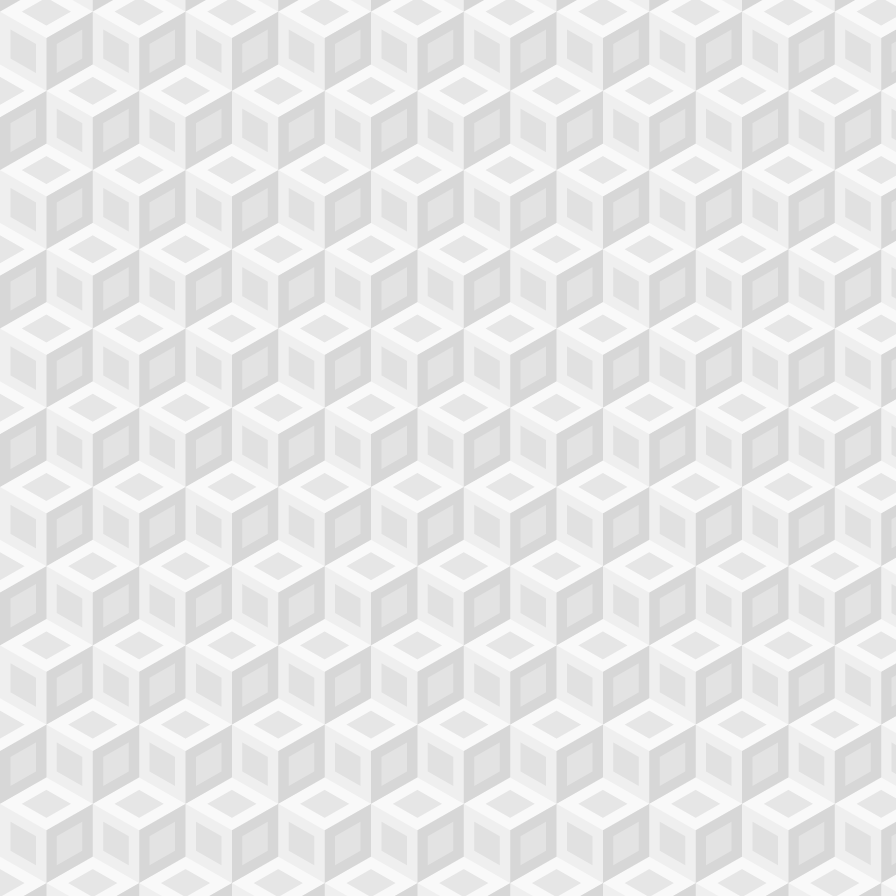
Reproduce this pattern procedurally as a Shadertoy shader.

```glsl
// Pale isometric cubes in staggered rows, each face with an inset panel.

// Hexagonal distance from a cube's centre; 1 on its outline
float hexDistance(vec2 p) {
    p = abs(p);
    return max(p.x, 0.5 * (p.x + p.y));
}

// Offset from the centre of the nearest cube, in half widths and quarter heights
vec2 nearestCube(vec2 q) {
    vec2 period = vec2(2.0, 6.0);
    vec2 evenRow = mod(q + 0.5 * period, period) - 0.5 * period;
    vec2 oddRow = mod(q, period) - 0.5 * period;
    return hexDistance(evenRow) < hexDistance(oddRow) ? evenRow : oddRow;
}

float cubeShade(vec2 p) {
    float side = abs(p.x);

    // Top face: a rhombus
    if (p.y > side) {
        float rhombus = side + abs(p.y - 1.0);
        return rhombus < 0.53 ? 0.902 : 0.976;
    }

    // Left and right faces: mirrored parallelograms
    float panel = max(abs(2.0 * side - 1.0), abs(p.y - side + 1.0));
    bool inset = panel < 0.55;
    return p.x < 0.0 ? (inset ? 0.882 : 0.937) : (inset ? 0.890 : 0.843);
}

void mainImage(out vec4 fragColor, in vec2 fragCoord) {
    const int SAMPLES = 4;
    float shade = 0.0;

    // Average a grid of samples to smooth the edges
    for (int j = 0; j < SAMPLES; j++) {
        for (int i = 0; i < SAMPLES; i++) {
            vec2 jitter = (vec2(i, j) + 0.5) / float(SAMPLES) - 0.5;
            vec2 uv = (fragCoord + jitter) / iResolution.y;
            vec2 q = vec2(19.32 * uv.x - 1.0, 33.93 * (uv.y - 1.0) + 1.44);
            shade += cubeShade(nearestCube(q));
        }
    }
    fragColor = vec4(vec3(shade / float(SAMPLES * SAMPLES)), 1.0);
}
```
